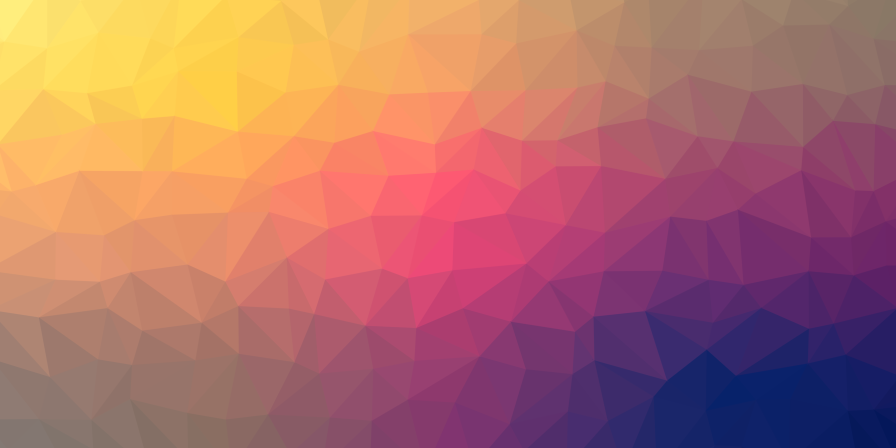
This background is drawn by a Shadertoy shader. Its source:

```glsl
// Low-poly gradient: a jittered grid is split into triangles, and each facet
// takes one flat colour from a smooth field running from yellow at upper left,
// through hot pink in the centre, to deep blue at lower right.

#define CELL 0.1045        // grid spacing, in canvas heights
#define GRID_SHIFT 0.08    // height of the first full row of corners
#define JITTER 0.34        // corner displacement, in cells
#define FACET_TINT 0.045   // brightness range between facets
#define EDGE_SOFT 0.7      // half width of an edge, in output pixels
#define NAVY vec3(0.00, 0.13, 0.42)
#define NAVY_POS vec2(0.84, 0.12)

float hash(vec2 p) {
    return fract(sin(dot(p, vec2(127.1, 311.7))) * 43758.5453);
}

float cross2(vec2 a, vec2 b) { return a.x * b.y - a.y * b.x; }

// Five evenly spaced stops across the width
vec3 ramp(float x, vec3 a, vec3 b, vec3 c, vec3 d, vec3 e) {
    float t = clamp(x, 0.0, 1.0) * 4.0;
    vec3 col = mix(a, b, clamp(t, 0.0, 1.0));
    col = mix(col, c, clamp(t - 1.0, 0.0, 1.0));
    col = mix(col, d, clamp(t - 2.0, 0.0, 1.0));
    return mix(col, e, clamp(t - 3.0, 0.0, 1.0));
}

// Colour field: horizontal ramps blended from the top down
vec3 colourField(vec2 uv) {
    float x = uv.x;
    float t = clamp(1.0 - uv.y, 0.0, 1.0) * 5.0;
    vec3 col = ramp(x, vec3(1.0, 0.92, 0.49), vec3(1.0, 0.83, 0.32),
        vec3(0.93, 0.68, 0.42), vec3(0.66, 0.53, 0.43), vec3(0.55, 0.48, 0.41));
    vec3 high = ramp(x, vec3(1.0, 0.86, 0.38), vec3(1.0, 0.81, 0.27),
        vec3(0.98, 0.62, 0.41), vec3(0.64, 0.46, 0.42), vec3(0.54, 0.41, 0.40));
    vec3 warm = ramp(x, vec3(1.0, 0.70, 0.42), vec3(1.0, 0.64, 0.38),
        vec3(1.0, 0.35, 0.45), vec3(0.65, 0.28, 0.43), vec3(0.53, 0.20, 0.41));
    vec3 middle = ramp(x, vec3(0.88, 0.61, 0.46), vec3(0.86, 0.53, 0.43),
        vec3(0.90, 0.26, 0.46), vec3(0.46, 0.19, 0.45), vec3(0.40, 0.13, 0.40));
    vec3 low = ramp(x, vec3(0.60, 0.49, 0.45), vec3(0.62, 0.44, 0.40),
        vec3(0.60, 0.24, 0.44), vec3(0.22, 0.17, 0.43), vec3(0.11, 0.11, 0.39));
    vec3 base = ramp(x, vec3(0.50, 0.47, 0.45), vec3(0.53, 0.43, 0.38),
        vec3(0.50, 0.20, 0.43), vec3(0.10, 0.15, 0.42), vec3(0.01, 0.09, 0.35));
    col = mix(col, high, clamp(t, 0.0, 1.0));
    col = mix(col, warm, clamp(t - 1.0, 0.0, 1.0));
    col = mix(col, middle, clamp(t - 2.0, 0.0, 1.0));
    col = mix(col, low, clamp(t - 3.0, 0.0, 1.0));
    col = mix(col, base, clamp(t - 4.0, 0.0, 1.0));

    // Dark pool near the lower right
    vec2 d = (uv - NAVY_POS) / vec2(0.10, 0.09);
    return mix(col, NAVY, 0.85 * exp(-dot(d, d)));
}

// Displaced grid corner, in cell units
vec2 corner(vec2 id) {
    vec2 offset = vec2(hash(id), hash(id + 57.3)) - 0.5;
    return id + 2.0 * JITTER * offset;
}

// Signed distance to a counter-clockwise triangle edge, positive inside
float edgeDistance(vec2 p, vec2 a, vec2 b) {
    return cross2(b - a, p - a) / length(b - a);
}

// Adds one flat facet, weighted by its coverage of the pixel
void addFacet(inout vec4 sum, vec2 p, vec2 a, vec2 b, vec2 c,
              float seed, float soft, float aspect) {
    float inside = min(edgeDistance(p, a, b),
                   min(edgeDistance(p, b, c), edgeDistance(p, c, a)));
    float cover = smoothstep(-soft, soft, inside);
    if (cover <= 0.0) return;
    vec2 centre = (a + b + c) / 3.0 * CELL + vec2(0.0, GRID_SHIFT);
    vec3 col = colourField(centre / vec2(aspect, 1.0));
    col *= 1.0 + FACET_TINT * (seed - 0.5);
    sum += vec4(col, 1.0) * cover;
}

void mainImage(out vec4 fragColor, in vec2 fragCoord) {
    float aspect = iResolution.x / iResolution.y;
    vec2 p = (fragCoord / iResolution.y - vec2(0.0, GRID_SHIFT)) / CELL;
    float soft = EDGE_SOFT / (iResolution.y * CELL);
    vec4 sum = vec4(0.0);

    // Facets of the surrounding cells
    for (int j = -1; j <= 1; j++)
    for (int i = -1; i <= 1; i++) {
        vec2 id = floor(p) + vec2(i, j);
        vec2 a = corner(id);
        vec2 b = corner(id + vec2(1.0, 0.0));
        vec2 c = corner(id + vec2(1.0, 1.0));
        vec2 d = corner(id + vec2(0.0, 1.0));
        float s1 = hash(id + 11.7);
        float s2 = hash(id + 29.1);

        // Split along the diagonal whose smaller half is larger
        float splitAC = min(cross2(b - a, c - a), cross2(c - a, d - a));
        float splitBD = min(cross2(b - a, d - a), cross2(c - b, d - b));
        if (splitAC > splitBD) {
            addFacet(sum, p, a, b, c, s1, soft, aspect);
            addFacet(sum, p, a, c, d, s2, soft, aspect);
        } else {
            addFacet(sum, p, a, b, d, s1, soft, aspect);
            addFacet(sum, p, b, c, d, s2, soft, aspect);
        }
    }
    fragColor = vec4(sum.rgb / max(sum.a, 0.001), 1.0);
}
```
